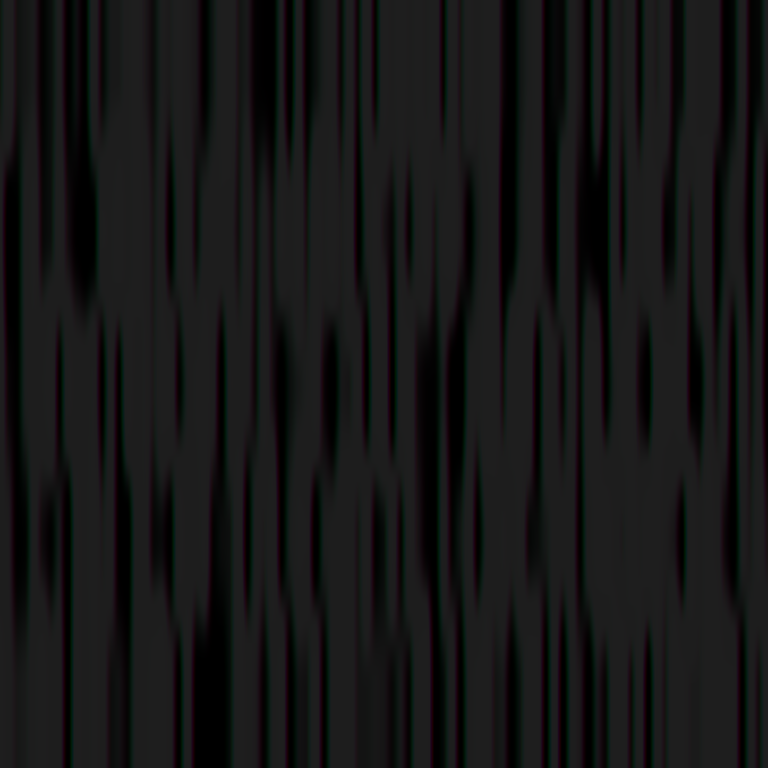
A WebGL 2 fragment shader for this texture:

```glsl
#version 300 es
precision highp float;
// Dark vertical streaks: value noise on a lattice of many narrow columns and
// few tall rows, pushed to charcoal plateaus with black gaps between them.
// Red and green are sampled slightly apart, which leaves thin colour fringes.

#define COLUMNS 90.0      // lattice cells across the canvas
#define ROWS 5.0          // lattice cells up the canvas
#define GAP_LEVEL 0.15    // noise value below which a streak is black
#define PLATEAU_LEVEL 0.54 // noise value above which a streak is full grey
#define GREY 0.116        // brightness of the plateaus
#define FRINGE 0.0019     // sideways shift of red and green
#define GRAIN 0.05        // faint brightness variation on the plateaus

uniform vec2 u_resolution;
out vec4 fragColor;

// Integer hash of a lattice node, from 0 to 1
float nodeHash(ivec2 node) {
    uvec2 q = uvec2(node + 1024) * uvec2(1597334677u, 3812015801u);
    uint h = q.x ^ q.y;
    h = (h ^ (h >> 16)) * 2246822519u;
    h = (h ^ (h >> 13)) * 3266489917u;
    return float((h ^ (h >> 16)) >> 8) / 16777216.0;
}

// Smoothly interpolated lattice noise
float valueNoise(vec2 p) {
    ivec2 cell = ivec2(floor(p));
    vec2 t = fract(p);
    t = t * t * (3.0 - 2.0 * t);
    float low = mix(nodeHash(cell), nodeHash(cell + ivec2(1, 0)), t.x);
    float high = mix(nodeHash(cell + ivec2(0, 1)), nodeHash(cell + ivec2(1, 1)), t.x);
    return mix(low, high, t.y);
}

// Brightness of the streaks; the outermost rows extend straight to the border
float streak(vec2 uv) {
    float row = clamp(uv.y * ROWS - 0.5, 0.0, ROWS - 1.0);
    float n = valueNoise(vec2(uv.x * COLUMNS, row));
    float plateau = smoothstep(GAP_LEVEL, PLATEAU_LEVEL, n);
    return GREY * plateau * (1.0 + GRAIN * (n - 0.75));
}

void main() {
    vec2 uv = gl_FragCoord.xy / u_resolution;
    vec2 shift = vec2(FRINGE, 0.0);

    // Red leans right, green leans left, blue stays between them
    vec3 color = vec3(streak(uv - shift), streak(uv + shift), streak(uv));
    fragColor = vec4(color, 1.0);
}
```
